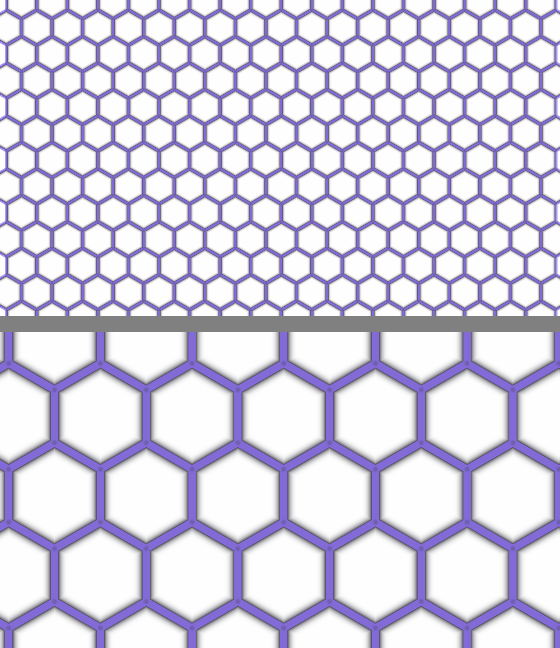
Top: the whole. Bottom: its middle third, enlarged.
Write a WebGL 2 fragment shader that draws this pattern.

```glsl
#version 300 es
precision highp float;
// Honeycomb mesh of violet bars with dark rims and soft inner shadows on white.

uniform vec2 u_resolution;
out vec4 fragColor;

const float PITCH = 0.0967;                  // cell width, in canvas heights
const vec2 ORIGIN = vec2(0.0523, -0.006);    // one cell centre, from mid canvas
const vec2 LATTICE = vec2(1.0, 1.7320508);   // two rows of cells per period
const float BAR_HALF = 0.041;                // the widths below are in cell widths
const float SHADOW_FALLOFF = 0.030;
const float SHADOW_END = 0.16;

const vec3 PAPER = vec3(0.995);
const vec3 VIOLET = vec3(0.51, 0.42, 0.84);
const vec3 PALE_VIOLET = vec3(0.68, 0.62, 0.92);
const vec3 RIM = vec3(0.26, 0.25, 0.29);

// Offset from the nearest cell centre of the two interleaved lattices.
vec2 cellOffset(vec2 p) {
    vec2 a = mod(p + 0.5 * LATTICE, LATTICE) - 0.5 * LATTICE;
    vec2 b = mod(p, LATTICE) - 0.5 * LATTICE;
    return dot(a, a) < dot(b, b) ? a : b;
}

// Distance inward from the wall of a pointy-topped cell of unit width.
float wallDistance(vec2 q) {
    q = abs(q);
    return 0.5 - max(q.x, dot(q, vec2(0.5, 0.8660254)));
}

// Distance to the nearest corner of the cell.
float cornerDistance(vec2 q) {
    q = abs(q);
    return min(length(q - vec2(0.0, 0.5773503)),
               length(q - vec2(0.5, 0.2886751)));
}

// Shadow strength, fading from the bar into the cell.
float shadowAmount(float d) {
    float fade = exp(-max(d - BAR_HALF, 0.0) / SHADOW_FALLOFF);
    return fade * (1.0 - smoothstep(0.5 * SHADOW_END, SHADOW_END, d));
}

vec3 meshColor(float wall, float corner, float open, float pixel) {
    // Cells beyond the side borders cast no shadow and have paler bars.
    vec3 ground = mix(PAPER, RIM, shadowAmount(wall) * (1.0 - open));
    vec3 bar = mix(VIOLET, PALE_VIOLET, open);

    // Faint dark seam where three bars join.
    float seam = 1.0 - smoothstep(0.01, 0.03 + pixel, corner);
    bar = mix(bar, RIM, 0.3 * seam);

    float soft = 0.5 * pixel;
    float cover = 1.0 - smoothstep(BAR_HALF - soft, BAR_HALF + soft, wall);
    return mix(ground, bar, cover);
}

void main() {
    vec2 canvas = (gl_FragCoord.xy - 0.5 * u_resolution) / u_resolution.y;
    float pixel = 1.0 / (u_resolution.y * PITCH);

    vec2 p = (canvas - ORIGIN) / PITCH;
    vec2 q = cellOffset(p);

    // Horizontal position of the cell centre decides if it lies off canvas.
    float centreX = (p.x - q.x) * PITCH + ORIGIN.x;
    float open = step(0.5 * u_resolution.x / u_resolution.y, abs(centreX));

    vec3 color = meshColor(wallDistance(q), cornerDistance(q), open, pixel);
    fragColor = vec4(color, 1.0);
}
```
